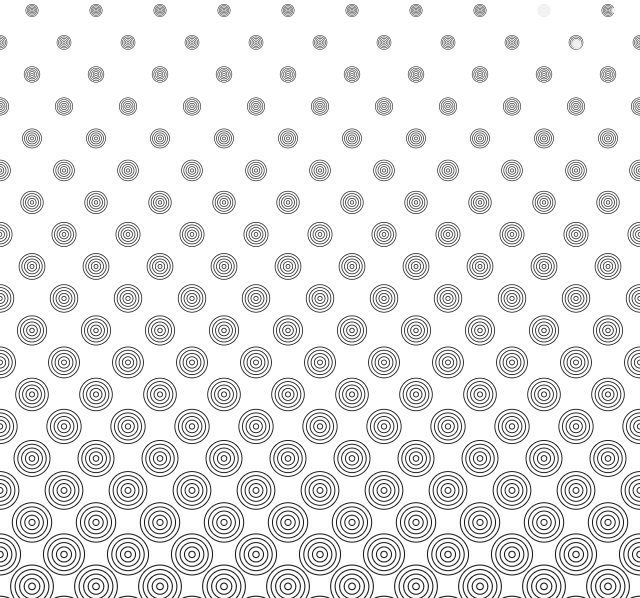
Give the GLSL for this pattern, as a Shadertoy shader.

```glsl
// Staggered rows of concentric rings that shrink from bottom to top on white.
// Lengths are fractions of the canvas width; depth runs down from the top edge.

const vec3 PAPER = vec3(1.0);
const vec3 INK = vec3(0.08);
const float COLUMN_GAP = 0.1;
const float ROW_GAP = 0.05;
const float FIRST_ROW = 0.0163;
const float LAST_ROW = 18.0;
const int RING_COUNT = 5;

// Share of a pixel covered by a line; stays true for lines thinner than a pixel.
float lineCoverage(float dist, float width, float pixel) {
    float near = clamp((dist + 0.5 * width) / pixel + 0.5, 0.0, 1.0);
    float far = clamp((dist - 0.5 * width) / pixel + 0.5, 0.0, 1.0);
    return near - far;
}

// Evenly spaced rings, from a small core out to the given radius.
float target(vec2 p, float radius, float width, float pixel) {
    float dist = length(p);
    float ink = 0.0;
    for (int i = 0; i < RING_COUNT; i++) {
        float share = float(i) / float(RING_COUNT - 1);
        ink += lineCoverage(dist - radius * mix(0.155, 1.0, share), width, pixel);
    }
    return min(ink, 1.0);
}

// One row of targets; every other row is shifted by half a column.
float targetRow(vec2 p, float row, float pixel) {
    float shift = 0.5 * mod(row + 1.0, 2.0);
    float column = fract(p.x / COLUMN_GAP - shift + 0.5) - 0.5;
    vec2 local = vec2(column * COLUMN_GAP, p.y - FIRST_ROW - row * ROW_GAP);
    float growth = row / LAST_ROW;
    float radius = mix(0.0096, 0.0334, growth);
    float width = mix(0.00075, 0.00165, growth);
    return target(local, radius, width, pixel);
}

// Worn patch: 1 leaves the ink whole, lower values fade it.
float wear(vec2 p, vec2 center, float radius, float remaining) {
    float inside = 1.0 - smoothstep(0.6 * radius, radius, length(p - center));
    return mix(1.0, remaining, inside);
}

void mainImage(out vec4 fragColor, in vec2 fragCoord) {
    float pixel = 1.0 / iResolution.x;
    vec2 p = vec2(fragCoord.x, iResolution.y - fragCoord.y) * pixel;

    // Only the rows just above and below can reach this point.
    float row = floor((p.y - FIRST_ROW) / ROW_GAP);
    float ink = targetRow(p, row, pixel) + targetRow(p, row + 1.0, pixel);

    // Faded spots near the upper right corner.
    ink *= wear(p, vec2(0.849, 0.0163), 0.02, 0.15);
    ink *= wear(p, vec2(0.901, 0.069), 0.0095, 0.2);
    ink *= wear(p, vec2(0.959, 0.0163), 0.005, 0.2);

    fragColor = vec4(mix(PAPER, INK, clamp(ink, 0.0, 1.0)), 1.0);
}
```
